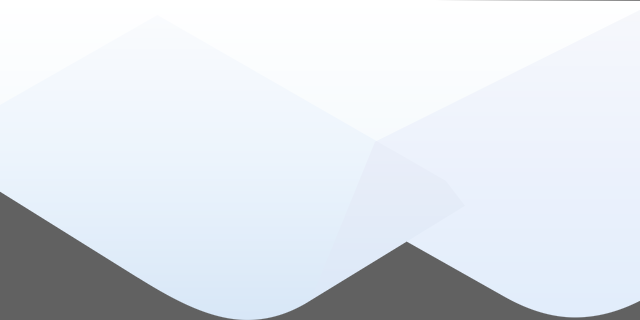
Give the GLSL for this background, as a WebGL 1 fragment shader.

```glsl
precision highp float;

uniform vec2 u_resolution;

const vec3 GROUND = vec3(0.38);

// Antialiased coverage of a signed distance, positive inside
float cover(float dist, float pixel) {
  return clamp(dist / pixel + 0.5, 0.0, 1.0);
}

// Signed distance to the line a-b, positive on its left
float leftOf(vec2 p, vec2 a, vec2 b) {
  vec2 along = normalize(b - a);
  vec2 offset = p - a;
  return along.x * offset.y - along.y * offset.x;
}

// Vertical gradient with three stops, the middle one at height 0.5
vec3 ramp(float y, vec3 low, vec3 middle, vec3 high) {
  vec3 lower = mix(low, middle, clamp(y * 2.0, 0.0, 1.0));
  return mix(lower, high, clamp(y * 2.0 - 1.0, 0.0, 1.0));
}

// Cubic from a to b with the given end slopes
float hermite(float x, vec2 a, vec2 b, float slopeA, float slopeB) {
  float width = b.x - a.x;
  float t = (x - a.x) / width;
  float s = 1.0 - t;
  float ends = a.y * s * s * (1.0 + 2.0 * t) + b.y * t * t * (3.0 - 2.0 * t);
  return ends + width * t * s * (slopeA * s - slopeB * t);
}

// Foreground outline: straight flanks joined by rounded valleys
float groundHeight(float x) {
  if (x < 0.430) return 0.401 - 0.624 * x;
  if (x < 0.773) return hermite(x, vec2(0.430, 0.133), vec2(0.773, 0.0), -0.624, 0.0);
  if (x < 0.964) return hermite(x, vec2(0.773, 0.0), vec2(0.964, 0.057), 0.0, 0.612);
  if (x < 1.271) return 0.245 - 0.612 * (1.271 - x);
  if (x < 1.576) return 0.245 - 0.564 * (x - 1.271);
  if (x < 1.797) return hermite(x, vec2(1.576, 0.073), vec2(1.797, 0.008), -0.564, 0.0);
  return hermite(x, vec2(1.797, 0.008), vec2(2.0, 0.060), 0.0, 0.51);
}

// Wide left peak with a blunt right corner
float leftPeak(vec2 p) {
  vec2 apex = vec2(0.492, 0.953);
  vec2 shoulder = vec2(1.393, 0.435);
  vec2 corner = vec2(1.453, 0.357);
  float slopes = min(leftOf(p, shoulder, apex), leftOf(p, apex, vec2(0.0, 0.672)));
  float tip = min(leftOf(p, vec2(1.271, 0.245), corner), leftOf(p, corner, shoulder));
  return min(slopes, tip);
}

// Right slope rising to the upper right edge
float rightPeak(vec2 p) {
  vec2 bend = vec2(1.172, 0.557);
  return min(leftOf(p, vec2(2.0, 0.969), bend), leftOf(p, bend, vec2(0.970, 0.060)));
}

void main() {
  vec2 p = gl_FragCoord.xy / u_resolution * vec2(2.0, 1.0);
  float pixel = 1.0 / u_resolution.y;

  // Pale gradients of the sky, the peaks and their overlap
  vec3 sky = ramp(p.y, vec3(0.93, 0.96, 0.985), vec3(0.96, 0.978, 0.99), vec3(1.0));
  vec3 leftTint = ramp(p.y, vec3(0.845, 0.905, 0.968), vec3(0.925, 0.957, 0.989), vec3(0.985, 0.988, 0.995));
  vec3 rightTint = ramp(p.y, vec3(0.882, 0.928, 0.984), vec3(0.927, 0.948, 0.988), vec3(0.968, 0.973, 0.986));
  vec3 sharedTint = ramp(p.y, vec3(0.855, 0.908, 0.970), vec3(0.912, 0.932, 0.975), vec3(0.95, 0.96, 0.98));

  // Layered peaks
  float leftMask = cover(leftPeak(p), pixel);
  float rightMask = cover(rightPeak(p), pixel);
  vec3 color = mix(sky, leftTint, leftMask);
  color = mix(color, mix(rightTint, sharedTint, leftMask), rightMask);

  // Dark foreground and the thin sliver along the top edge
  float ground = cover((groundHeight(p.x) - p.y) * 0.86, pixel);
  float sliverDepth = 0.0025 * clamp((p.x - 1.36) / 0.64, 0.0, 1.0);
  float sliver = clamp((p.y + 0.5 * pixel - 1.0 + sliverDepth) / pixel, 0.0, 1.0);
  color = mix(color, GROUND, max(ground, sliver));

  gl_FragColor = vec4(color, 1.0);
}
```
